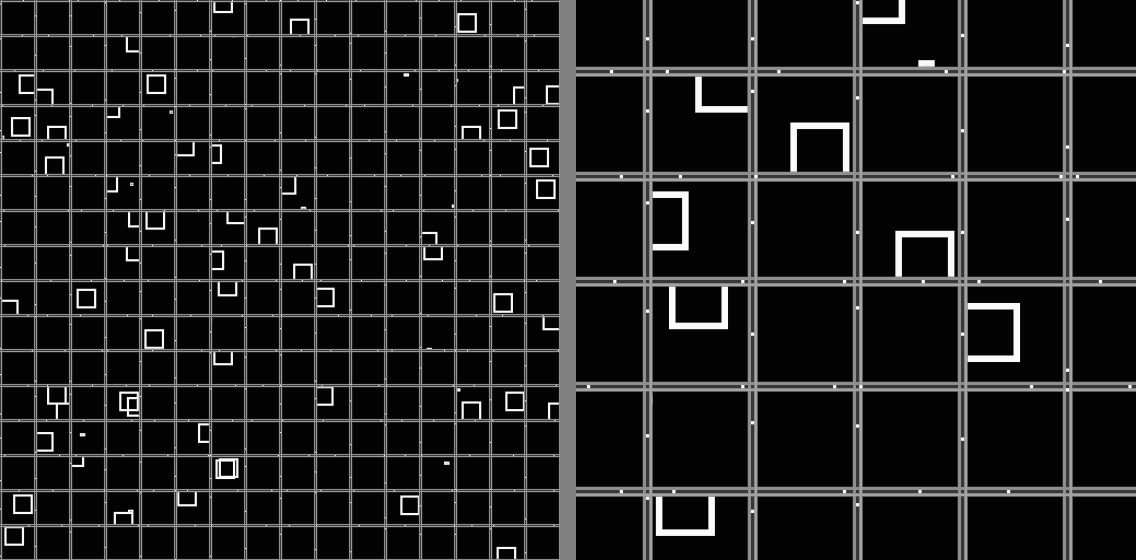
Left, the full canvas; right, a detail of the centre.
This pattern is drawn by a WebGL 2 fragment shader. Its source:

```glsl
#version 300 es
precision highp float;

uniform vec2 u_resolution;
out vec4 outColor;

const float CELLS = 16.0;            // repeats across and down
const float UNITS = 32.0;            // design units per cell
const float BACKGROUND = 0.01;
const float LINE_BEFORE = 0.56;      // tone of the line ending a cell
const float LINE_GAP = 0.22;         // tone between the paired lines
const float LINE_AFTER = 0.64;       // tone of the line starting a cell
const float WHITE = 0.98;
const int   SQUARE_SLOTS = 2;        // squares possible in one cell
const float SQUARE_CHANCE = 0.125;
const float SQUARE_HALF = 9.0;
const float SQUARE_STROKE = 2.0;
const float CHIP_CHANCE = 0.05;
const float CHIP_HOLLOW_SHARE = 0.4;
const float SEED = 7.0;

vec3 hash3(vec3 p) {
    p = fract(p * vec3(0.1031, 0.1030, 0.0973));
    p += dot(p, p.yxz + 33.33);
    return fract((p.xxy + p.yxx) * p.zyx);
}

// Smoothed coverage of an axis-aligned rectangle
float rect(vec2 p, vec2 lo, vec2 hi, vec2 pixel) {
    vec2 inside = clamp(min(p - lo, hi - p) / pixel + 0.5, 0.0, 1.0);
    return inside.x * inside.y;
}

float frame(vec2 p, vec2 halfSize, float stroke, vec2 pixel) {
    vec2 hole = halfSize - stroke;
    return rect(p, -halfSize, halfSize, pixel) - rect(p, -hole, hole, pixel);
}

float band(float x, float lo, float hi, float pixel) {
    return clamp(min(x - lo, hi - x) / pixel + 0.5, 0.0, 1.0);
}

// Paired grey lines around a cell boundary
float gridTone(float x, float pixel) {
    float d = mod(x + 0.5 * UNITS, UNITS) - 0.5 * UNITS;
    return LINE_BEFORE * band(d, -1.0, 0.0, pixel)
         + LINE_GAP * band(d, 0.0, 1.0, pixel)
         + LINE_AFTER * band(d, 1.0, 2.0, pixel);
}

void main() {
    vec2 uv = gl_FragCoord.xy / u_resolution;
    vec2 pos = vec2(uv.x, 1.0 - uv.y) * CELLS * UNITS;
    vec2 pixel = CELLS * UNITS / u_resolution;
    vec2 cell = floor(pos / UNITS);
    vec2 local = pos - cell * UNITS;

    // Scattered square outlines, clipped by their cell
    float marks = 0.0;
    for (int i = 0; i < SQUARE_SLOTS; i++) {
        vec3 rnd = hash3(vec3(cell, SEED + float(i) * 5.0) + 1.0);
        vec2 center = floor(mix(vec2(2.0), vec2(UNITS - 1.0), rnd.xy));
        float shown = step(rnd.z, SQUARE_CHANCE);
        marks = max(marks, shown * frame(local - center, vec2(SQUARE_HALF), SQUARE_STROKE, pixel));
    }

    // Tiny hollow or solid chips
    vec3 chip = hash3(vec3(cell, SEED + 23.0));
    vec2 chipCenter = floor(chip.xy * UNITS) + 0.5;
    float hollow = step(chip.z, CHIP_CHANCE * CHIP_HOLLOW_SHARE);
    vec2 chipHalf = mix(vec2(2.5, 1.5), vec2(1.5), hollow);
    float chipStroke = mix(1.5, 1.0, hollow);
    marks = max(marks, step(chip.z, CHIP_CHANCE) * frame(local - chipCenter, chipHalf, chipStroke, pixel));
    marks *= rect(local, vec2(2.0), vec2(UNITS - 1.0), pixel);

    // One bright speck on each grid segment
    vec2 along = floor(hash3(vec3(cell, SEED + 41.0)).xy * UNITS);
    vec2 onVertical = vec2(0.0, along.y);
    vec2 onHorizontal = vec2(along.x, 0.0);
    float specks = max(rect(local, onVertical, onVertical + 1.0, pixel),
                       rect(local, onHorizontal, onHorizontal + 1.0, pixel));

    // Layers
    float grid = max(gridTone(pos.x, pixel.x), gridTone(pos.y, pixel.y));
    float tone = max(BACKGROUND, grid);
    tone = mix(tone, WHITE, max(marks, specks));
    outColor = vec4(vec3(tone), 1.0);
}
```
